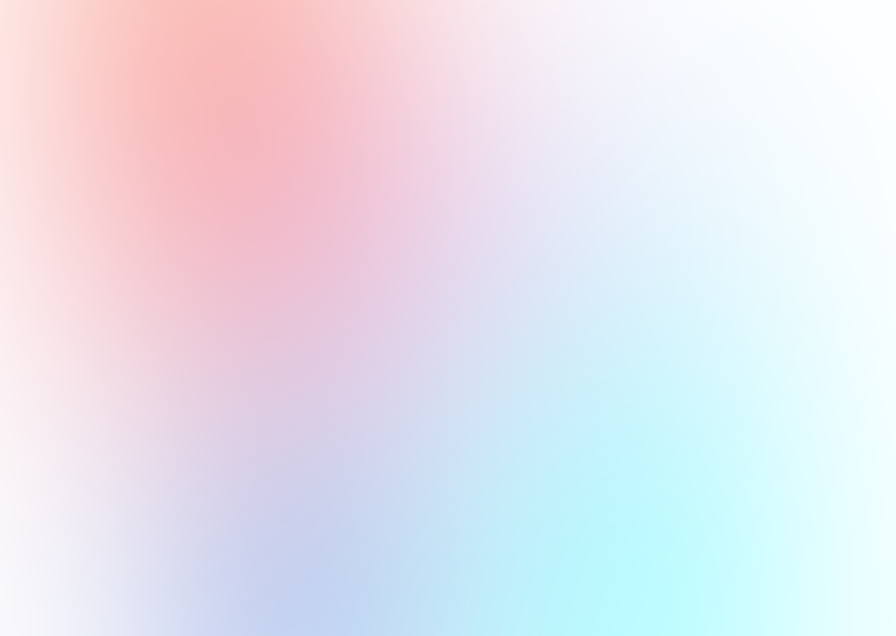
A Shadertoy shader for this background:

```glsl
const vec3 PAPER = vec3(1.0);

// Light absorbed from the paper at the heart of each glow
const vec3 PEACH_INK = vec3(0.012, 0.220, 0.265);
const vec3 PINK_INK  = vec3(0.018, 0.105, 0.020);
const vec3 BLUE_INK  = vec3(0.200, 0.150, 0.040);
const vec3 CYAN_INK  = vec3(0.255, 0.006, 0.000);

// Glow centres and radii as fractions of the canvas
const vec2 PEACH_CENTER = vec2(0.235, 0.94);
const vec2 PEACH_RADIUS = vec2(0.250, 0.55);
const vec2 PINK_CENTER  = vec2(0.420, 0.63);
const vec2 PINK_RADIUS  = vec2(0.330, 0.40);
const vec2 BLUE_CENTER  = vec2(0.320, 0.00);
const vec2 BLUE_RADIUS  = vec2(0.220, 0.43);
const vec2 CYAN_CENTER  = vec2(0.700, 0.05);
const vec2 CYAN_RADIUS  = vec2(0.250, 0.61);

// Elliptical Gaussian falloff, 1 at the centre
float glow(vec2 uv, vec2 center, vec2 radius) {
    vec2 offset = (uv - center) / radius;
    return exp(-dot(offset, offset));
}

void mainImage(out vec4 fragColor, in vec2 fragCoord) {
    vec2 uv = fragCoord / iResolution.xy;

    // Overlapping inks subtract from the white paper
    vec3 color = PAPER;
    color -= PEACH_INK * glow(uv, PEACH_CENTER, PEACH_RADIUS);
    color -= PINK_INK * glow(uv, PINK_CENTER, PINK_RADIUS);
    color -= BLUE_INK * glow(uv, BLUE_CENTER, BLUE_RADIUS);
    color -= CYAN_INK * glow(uv, CYAN_CENTER, CYAN_RADIUS);

    fragColor = vec4(clamp(color, 0.0, 1.0), 1.0);
}
```
